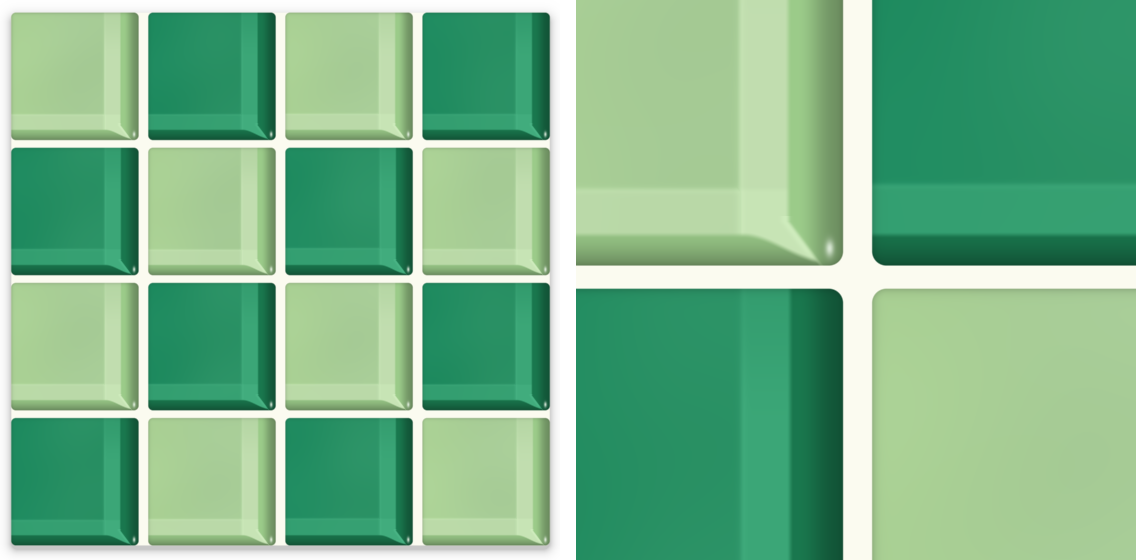
Left: the whole. Right: its middle third, enlarged.
Give the GLSL for this pattern, as a Shadertoy shader.

```glsl
// Checkerboard of bevelled glass mosaic tiles in two greens on cream grout.

const float COUNT = 4.0;                       // tiles across and down
const vec2  ORIGIN = vec2(0.0200, 0.0260);     // lower left of first tile
const vec2  PITCH = vec2(0.2448, 0.2413);      // spacing between tiles
const vec2  TILE = vec2(0.2275, 0.2275);       // size of one tile
const float CORNER = 0.0085;                   // corner radius
const float STRIP_LEFT = 0.735;                // refraction strip, tile units
const float STRIP_RIGHT = 0.862;
const float STRIP_TOP = 0.205;
const float BEVEL_TOP = 0.080;

const vec3 PAPER = vec3(1.0);
const vec3 GROUT = vec3(0.985, 0.985, 0.940);
const vec3 PALE_FACE = vec3(0.655, 0.800, 0.590);
const vec3 PALE_STRIP = vec3(0.755, 0.868, 0.685);
const vec3 PALE_BEVEL = vec3(0.520, 0.680, 0.460);
const vec3 DEEP_FACE = vec3(0.165, 0.570, 0.395);
const vec3 DEEP_STRIP = vec3(0.230, 0.650, 0.465);
const vec3 DEEP_BEVEL = vec3(0.085, 0.400, 0.260);

float hash(vec2 p) {
    return fract(sin(dot(p, vec2(127.1, 311.7))) * 4375.85);
}

float roundedBox(vec2 p, vec2 halfSize, float radius) {
    vec2 q = abs(p) - halfSize + radius;
    return length(max(q, 0.0)) + min(max(q.x, q.y), 0.0) - radius;
}

// Soft step up at an edge, with a chosen blur
float rise(float edge, float x, float blur) {
    return smoothstep(edge - blur, edge + blur, x);
}

// Slow cloudiness inside the glass, about -1 to 1
float cloud(vec2 p, float seed) {
    float a = sin(p.x * 5.0 + seed * 9.0 + 1.5 * sin(p.y * 4.0 + seed * 5.0));
    float b = sin(p.y * 9.0 - p.x * 3.0 + seed * 17.0);
    return 0.6 * a + 0.4 * b;
}

vec3 glassTile(vec2 t, vec2 id, float depth, float aa) {
    float seed = hash(id);
    bool deep = mod(id.x + id.y, 2.0) < 0.5;
    vec3 face = deep ? DEEP_FACE : PALE_FACE;
    vec3 strip = deep ? DEEP_STRIP : PALE_STRIP;
    vec3 bevel = deep ? DEEP_BEVEL : PALE_BEVEL;
    float shift = (seed - 0.5) * 0.012;

    // Flat face, tinted from left to right
    vec3 leftTint = deep ? vec3(-0.045, -0.025, -0.020) : vec3(0.015, 0.022, -0.005);
    vec3 col = face + leftTint * (1.0 - smoothstep(0.0, 0.6, t.x));
    col += 0.008 * cloud(t, seed) + 0.012 * (seed - 0.5);

    // Refraction strips along the right and bottom
    float blur = max(aa, 0.009);
    float upright = rise(STRIP_LEFT + shift, t.x, blur);
    float level = 1.0 - rise(STRIP_TOP + shift, t.y, blur);
    float fade = 1.0 - 0.45 * smoothstep(0.65, 1.0, t.y);
    col = mix(col, strip, max(upright * fade, level * 0.72));
    col += 0.025 * upright * level;
    float stripLine = exp(-pow((t.x - STRIP_LEFT - shift) / 0.012, 2.0));
    float levelLine = exp(-pow((t.y - STRIP_TOP - shift) / 0.010, 2.0));
    col += 0.022 * (stripLine * fade + levelLine * (1.0 - upright));

    // Right side of the glass, cut by a mitre at the bottom
    float mitre = STRIP_RIGHT + shift + 0.75 * max(0.115 - t.y, 0.0);
    float side = rise(mitre, t.x, blur);
    vec3 sideColour = bevel * mix(1.17, 0.86, smoothstep(0.88, 0.98, t.x));
    col = mix(col, sideColour, side);

    // Bottom side, curving down towards the mitre
    float lip = BEVEL_TOP - 0.068 * smoothstep(0.74, 0.95, t.x);
    float under = (1.0 - rise(lip, t.y, blur)) * (1.0 - side);
    vec3 underColour = bevel * mix(0.88, 1.10, smoothstep(0.0, BEVEL_TOP, t.y));
    col = mix(col, underColour, under);

    // Bright mitre line and corner glint
    float along = step(t.y, 0.13) * smoothstep(0.0, 0.04, t.y);
    float mitreLine = exp(-pow((t.x - mitre + 0.008) / 0.011, 2.0)) * along;
    col = mix(col, strip + 0.07, 0.65 * mitreLine);
    float glint = exp(-dot((t - vec2(0.965, 0.045)) / vec2(0.011, 0.021),
                           (t - vec2(0.965, 0.045)) / vec2(0.011, 0.021)));
    col = mix(col, vec3(0.94, 0.98, 0.93), 0.8 * glint);

    // Thin darker rim
    float rim = exp(depth / 0.0022);
    return col * (1.0 - 0.17 * rim);
}

void mainImage(out vec4 fragColor, in vec2 fragCoord) {
    vec2 uv = fragCoord / iResolution.xy;
    float pixel = 1.0 / min(iResolution.x, iResolution.y);

    // Paper, soft shadow and grout sheet
    vec2 sheetHalf = 0.5 * (PITCH * (COUNT - 1.0) + TILE);
    vec2 fromCentre = uv - ORIGIN - sheetHalf;
    float sheet = roundedBox(fromCentre, sheetHalf, CORNER);
    float shadow = roundedBox(fromCentre + vec2(0.0, 0.007), sheetHalf, 0.012);
    vec3 col = PAPER - 0.22 * exp(-max(shadow, 0.0) / 0.007);
    col = mix(col, GROUT, 1.0 - smoothstep(-pixel, pixel, sheet));

    // Repeated tiles
    vec2 id = clamp(floor((uv - ORIGIN) / PITCH + 0.03), 0.0, COUNT - 1.0);
    vec2 local = uv - ORIGIN - id * PITCH;
    float edge = roundedBox(local - 0.5 * TILE, 0.5 * TILE, CORNER);
    vec3 glass = glassTile(local / TILE, id, min(edge, 0.0), pixel / TILE.x);
    col = mix(col, glass, 1.0 - smoothstep(-pixel, pixel, edge));

    fragColor = vec4(clamp(col, 0.0, 1.0), 1.0);
}
```
